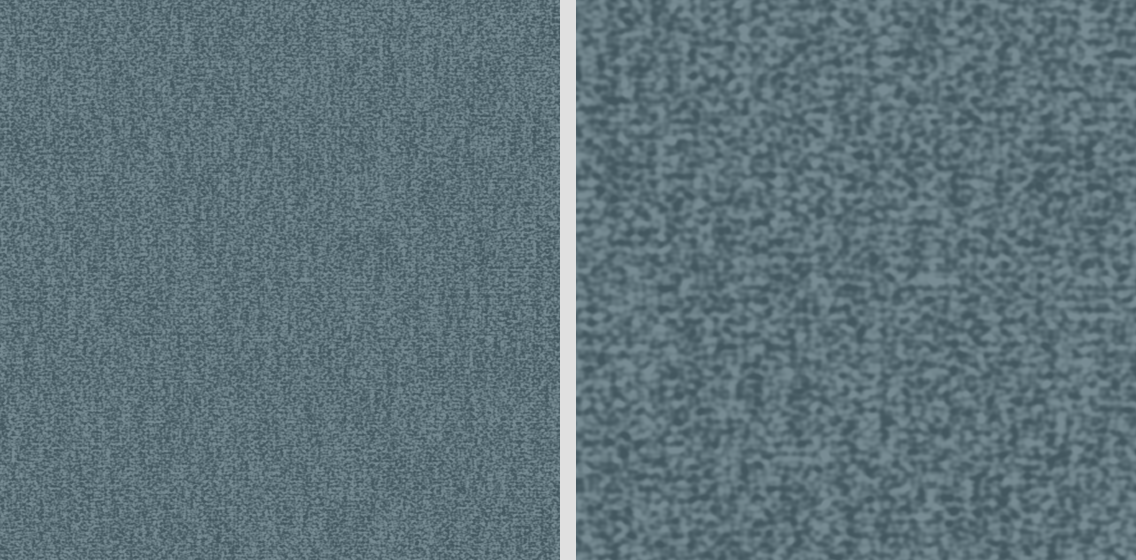
Left: the whole. Right: its middle third, enlarged.
Reproduce this texture procedurally as a WebGL 2 fragment shader.

```glsl
#version 300 es
precision highp float;
// Blue-grey woven cloth: fine speckled grain, faint threads and upright streaks.

#define CLUMP_SCALE   vec2(76.0, 103.0)
#define GRAIN_SCALE   vec2(142.0, 177.0)
#define FINE_SCALE    vec2(219.0, 251.0)
#define STREAK_SCALE  vec2(61.0, 10.0)
#define SLUB_SCALE    vec2(117.0, 29.0)
#define BLOTCH_SCALE  vec2(9.0, 5.0)
#define FLECK_SCALE   vec2(71.0, 83.0)
#define THREAD_COUNT  vec2(131.0, 151.0)
#define TONE_RANGE    0.70
#define DARK_YARN     vec3(0.262, 0.341, 0.372)
#define LIGHT_YARN    vec3(0.470, 0.550, 0.579)
#define FLECK_COLOR   vec3(0.350, 0.375, 0.425)

uniform vec2 u_resolution;
out vec4 fragColor;

const float TAU = 6.2831853;

// Integer hash of a lattice cell, giving a value in 0..1
float hash(ivec2 cell, uint seed) {
    uint h = uint(cell.x) * 1597334677u ^ uint(cell.y) * 3812015801u ^ seed * 668265263u;
    h = (h ^ (h >> 16)) * 2146121005u;
    h = (h ^ (h >> 15)) * 2221713035u;
    h ^= h >> 16;
    return float(h >> 8) / 16777216.0;
}

// Contribution of one lattice corner: random unit gradient dotted with the offset
float corner(ivec2 cell, vec2 offset, uint seed) {
    float angle = TAU * hash(cell, seed);
    return dot(vec2(cos(angle), sin(angle)), offset);
}

float gradientNoise(vec2 p, uint seed) {
    ivec2 cell = ivec2(floor(p));
    vec2 f = fract(p);
    vec2 w = f * f * f * (f * (f * 6.0 - 15.0) + 10.0);
    float low = mix(corner(cell, f, seed),
                    corner(cell + ivec2(1, 0), f - vec2(1.0, 0.0), seed), w.x);
    float high = mix(corner(cell + ivec2(0, 1), f - vec2(0.0, 1.0), seed),
                     corner(cell + ivec2(1, 1), f - vec2(1.0, 1.0), seed), w.x);
    return mix(low, high, w.y);
}

// Speckle of the fibres, from small clumps to single specks
float grain(vec2 uv) {
    return 0.34 * gradientNoise(uv * CLUMP_SCALE, 8u)
         + 0.84 * gradientNoise(uv * GRAIN_SCALE, 1u)
         + 0.76 * gradientNoise(uv * FINE_SCALE + 0.37, 2u);
}

// Long upright shading from uneven yarn
float streaks(vec2 uv) {
    return 0.24 * gradientNoise(uv * STREAK_SCALE, 3u)
         + 0.27 * gradientNoise(uv * SLUB_SCALE, 4u)
         + 0.06 * gradientNoise(uv * BLOTCH_SCALE, 5u);
}

// Faint rows and columns, slightly wavering
float threads(vec2 uv) {
    float waver = 0.25 * gradientNoise(uv * BLOTCH_SCALE * 3.0, 6u);
    vec2 wave = sin(TAU * (uv * THREAD_COUNT + waver));
    return 0.07 * wave.y + 0.04 * wave.x;
}

void main() {
    vec2 uv = gl_FragCoord.xy / min(u_resolution.x, u_resolution.y);

    // Yarn tone
    float height = grain(uv) + streaks(uv) + threads(uv);
    float tone = smoothstep(-TONE_RANGE, TONE_RANGE, height);
    vec3 color = mix(DARK_YARN, LIGHT_YARN, tone);

    // Rare dull flecks
    float fleck = smoothstep(0.64, 0.76, gradientNoise(uv * FLECK_SCALE, 7u));
    color = mix(color, FLECK_COLOR, 0.5 * fleck);

    fragColor = vec4(color, 1.0);
}
```
